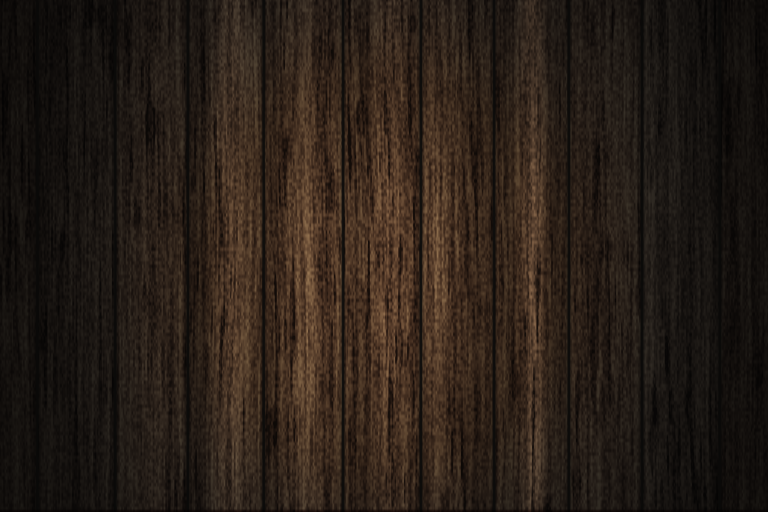
Reproduce this texture procedurally as a Shadertoy shader.

```glsl
// Dark vertical wooden planks with streaked grain, lit by a warm central glow.

float hash(vec2 p) {
    vec3 q = fract(vec3(p.xyx) * 0.1031);
    q += dot(q, q.yzx + 33.33);
    return fract((q.x + q.y) * q.z);
}

float noise(vec2 p) {
    vec2 cell = floor(p), f = fract(p);
    f = f * f * (3.0 - 2.0 * f);
    return mix(mix(hash(cell), hash(cell + vec2(1, 0)), f.x),
               mix(hash(cell + vec2(0, 1)), hash(cell + vec2(1, 1)), f.x), f.y);
}

float bump(float x, float center, float width) {
    float d = (x - center) / width;
    return exp(-d * d);
}

// Long fibres, fine strands, thin dark pores and specks, centred near zero.
float woodGrain(vec2 p) {
    p.x += 0.010 * (noise(p * vec2(6.0, 2.0)) - 0.5);
    float fibres = noise(p * vec2(55.0, 1.1)) - 0.5;
    float strands = noise(p * vec2(130.0, 2.6) + 31.0) - 0.5;
    float threads = noise(p * vec2(290.0, 9.0) + 67.0) - 0.5;
    float specks = noise(p * vec2(340.0, 150.0) + 11.0) - 0.5;
    float pores = smoothstep(0.62, 0.82, noise(p * vec2(170.0, 11.0) + 93.0));
    pores *= smoothstep(0.30, 0.65, noise(p * vec2(22.0, 2.5) + 17.0));
    return 0.24 * fibres + 0.36 * strands + 0.48 * threads + 0.52 * specks
         - 0.38 * pores + 0.04;
}

// Pale lengthwise bands and darker heartwood bands.
float bandTone(vec2 p) {
    float x = p.x + 0.006 * (noise(p * vec2(5.0, 3.0)) - 0.5);
    float patches = 0.75 + 0.5 * noise(p * vec2(14.0, 5.0) + 5.0);
    float pale = 0.42 * bump(x, 0.450, 0.028) + 0.16 * bump(x, 0.600, 0.045)
               + 0.22 * bump(x, 0.765, 0.030) + 0.12 * bump(x, 0.850, 0.025)
               + 0.70 * bump(x, 1.042, 0.020) + 0.20 * bump(x, 0.300, 0.040);
    float dark = 0.20 * bump(x, 0.390, 0.022) + 0.16 * bump(x, 0.535, 0.012)
               + 0.12 * bump(x, 0.705, 0.025) + 0.16 * bump(x, 0.935, 0.030)
               + 0.20 * bump(x, 0.990, 0.018) + 0.16 * bump(x, 1.085, 0.018);
    return pale * patches - dark;
}

void mainImage(out vec4 fragColor, in vec2 fragCoord) {
    vec2 p = fragCoord / iResolution.y;
    p.x += 0.5 * (1.5 - iResolution.x / iResolution.y);

    // Plank joints: find the plank and the signed distance to its nearest joint.
    float joints[10] = float[10](0.073, 0.225, 0.367, 0.515, 0.670,
                                 0.822, 0.965, 1.111, 1.254, 1.406);
    float plank = 0.0, gap = 9.0;
    for (int i = 0; i < 10; i++) {
        float d = p.x - joints[i];
        plank += step(0.0, d);
        if (abs(d) < abs(gap)) gap = d;
    }

    // Tight warm core over a broad, dim pool of light.
    vec2 offset = p - vec2(0.745, 0.47);
    vec2 core = offset / vec2(0.37, 0.42), pool = offset / vec2(0.56, 0.80);
    float glow = exp(-dot(core, core));
    float light = 0.036 + 0.135 * glow + 0.145 * exp(-dot(pool, pool));

    // Wood tone varies between planks and across each one.
    float grain = woodGrain(p + vec2(plank * 3.7, plank * 8.3));
    float band = bandTone(p);
    float plankTone = 0.96 + 0.08 * hash(vec2(plank, 4.0));
    float tone = light * plankTone * (1.0 + band) * max(0.25, 1.0 + 1.25 * grain);

    // Red-brown dark fibres, golden pale fibres, grey at the far planks.
    vec3 tint = mix(vec3(1.0, 0.79, 0.64), vec3(1.0, 0.69, 0.47), smoothstep(0.0, 0.5, glow));
    tint.gb *= 1.0 + vec2(0.24, 0.26) * clamp(grain, -0.5, 0.5);
    tint = mix(tint, vec3(0.97, 0.74, 0.55), clamp(0.8 * band, 0.0, 0.6));
    float grey = step(1.254, p.x) * step(p.x, 1.406) + 0.5 * step(0.073, p.x) * step(p.x, 0.225);
    tint = mix(tint, vec3(0.96, 0.85, 0.74), 0.5 * grey);
    vec3 color = tone * tint;

    // Thin black groove, soft shade beside it and a faint worn edge.
    float pixel = 1.0 / iResolution.y;
    float groove = 1.0 - smoothstep(0.0010, 0.0022 + pixel, abs(gap));
    color *= 1.0 - 0.32 * bump(gap, 0.0, 0.007);
    color += light * 0.12 * bump(gap, 0.008, 0.0025) * vec3(1.0, 0.75, 0.55);
    color = mix(color, vec3(0.026, 0.024, 0.020) + 0.07 * light, 0.92 * groove);

    // Thin dark lower rim.
    color *= mix(vec3(0.45, 0.30, 0.28), vec3(1.0), smoothstep(0.0, 0.008, p.y));
    fragColor = vec4(clamp(color + 0.006, 0.0, 1.0), 1.0);
}
```
